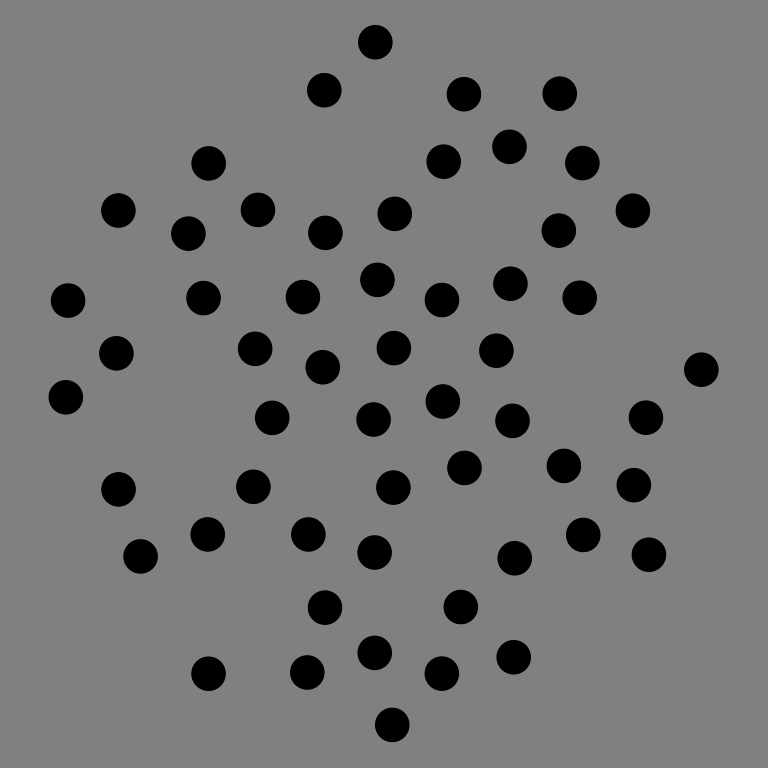
This pattern is drawn by a WebGL 2 fragment shader. Its source:

```glsl
#version 300 es
precision highp float;
precision highp int;
// Black dots on flat grey, scattered over a round patch of a twelve-fold quasicrystal.
// Sites are a slice of a 4D integer lattice: a site is kept when its shadow in the
// hidden plane falls inside a round window. Some are then dropped, all are nudged.

uniform vec2 u_resolution;
out vec4 fragColor;

const vec3 GROUND = vec3(0.502);
const vec3 DOT = vec3(0.0);
const float SPACING = 0.0925;      // edge between neighbouring sites
const float DOT_RADIUS = 0.0225;
const float PATCH_RADIUS = 0.453;  // extent of the whole cluster
const float WINDOW = 0.96;         // acceptance radius, in edges
const float KEEP = 0.82;           // share of sites that get a dot
const float JITTER = 0.0045;       // largest nudge along each axis
const float TILT = radians(15.0);
const int SEED = 71;

// Two of the four lattice steps; the other two are the plain x and y axes.
const vec2 STEP_A = vec2(0.8660254, 0.5);
const vec2 STEP_B = vec2(0.5, 0.8660254);
// The same two steps as seen in the hidden plane.
const vec2 HIDDEN_A = vec2(-0.8660254, 0.5);
const vec2 HIDDEN_B = vec2(0.5, -0.8660254);

// Integer hash giving three values from 0 to 1.
vec3 hash3(ivec3 cell) {
    uvec3 v = uvec3(cell + 512) * 1664525u + 1013904223u;
    v.x += v.y * v.z;
    v.y += v.z * v.x;
    v.z += v.x * v.y;
    v ^= v >> 16u;
    v.x += v.y * v.z;
    v.y += v.z * v.x;
    v.z += v.x * v.y;
    return vec3(v >> 8u) / 16777216.0;
}

// Distance from p to the nearest dot edge; p is centred, in canvas units.
float dotDistance(vec2 p) {
    float c = cos(TILT);
    float s = sin(TILT);
    vec2 q = mat2(c, -s, s, c) * p / SPACING;
    float nearest = 1.0;

    for (int a = -3; a <= 3; a++) {
        for (int b = -3; b <= 2; b++) {
            // The half step puts a two-fold centre in the middle of the canvas.
            vec2 ab = vec2(float(a), float(b) + 0.5);
            vec2 offset = ab.x * STEP_A + ab.y * STEP_B;
            vec2 grid = round(q - offset);
            vec2 site = grid + offset;
            vec2 hidden = grid + ab.x * HIDDEN_A + ab.y * HIDDEN_B;

            vec3 rnd = hash3(ivec3(ivec2(grid), a * 16 + b + SEED));
            bool accepted = length(hidden) < WINDOW
                && length(site) * SPACING < PATCH_RADIUS
                && rnd.z < KEEP;
            if (accepted) {
                vec2 nudge = (rnd.xy * 2.0 - 1.0) * JITTER;
                float d = length((q - site) * SPACING - nudge) - DOT_RADIUS;
                nearest = min(nearest, d);
            }
        }
    }
    return nearest;
}

void main() {
    float size = min(u_resolution.x, u_resolution.y);
    vec2 p = (gl_FragCoord.xy - 0.5 * u_resolution) / size;

    // Crisp edge, softened over about one pixel.
    float blur = 0.6 / size;
    float ground = smoothstep(-blur, blur, dotDistance(p));
    fragColor = vec4(mix(DOT, GROUND, ground), 1.0);
}
```
